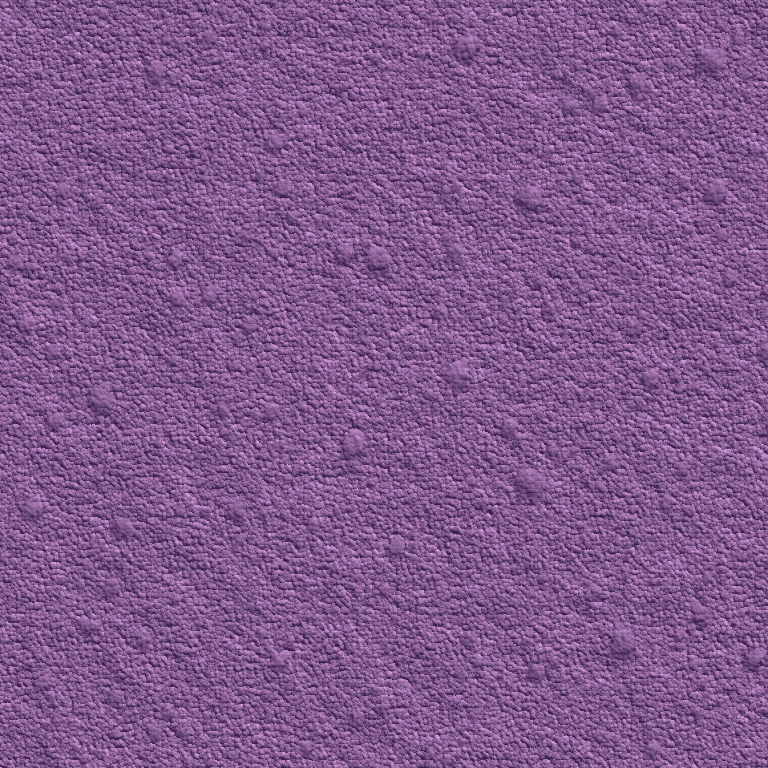
A WebGL 1 fragment shader for this texture:

```glsl
precision highp float;
uniform vec2 u_resolution;

const vec2 LIGHT = vec2(0.45, 0.89);

float hash(vec2 p) {
  return fract(sin(dot(p, vec2(127.1, 311.7))) * 43758.545);
}

vec2 hash2(vec2 p) {
  return vec2(hash(p + 13.1), hash(p + 71.9));
}

float noise(vec2 p) {
  vec2 i = floor(p), f = fract(p);
  f = f * f * (3.0 - 2.0 * f);
  return mix(mix(hash(i), hash(i + vec2(1.0, 0.0)), f.x),
             mix(hash(i + vec2(0.0, 1.0)), hash(i + vec2(1.0, 1.0)), f.x), f.y);
}

// Slope of a noise surface along the light direction
float relief(vec2 p, float freq) {
  float c = cos(freq), s = sin(freq);
  mat2 turn = mat2(c, s, -s, c);
  vec2 q = turn * p * freq + freq;
  return noise(q) - noise(q + turn * LIGHT * 0.6);
}

// Packed round grains, lit on one side and dark in the gaps
float pebbles(vec2 p, float freq) {
  vec2 q = p * freq + freq;
  vec2 cell = floor(q), nearest = vec2(2.0);
  for (int y = -1; y <= 1; y++) {
    for (int x = -1; x <= 1; x++) {
      vec2 id = cell + vec2(float(x), float(y));
      vec2 v = q - id - hash2(id);
      if (dot(v, v) < dot(nearest, nearest)) nearest = v;
    }
  }
  return dot(nearest, LIGHT) - 0.45 * (length(nearest) - 0.4);
}

// Lays scattered lumps with shadows over the given shade
float addLumps(float shade, float grain, vec2 p, float freq, float density, vec2 radii) {
  vec2 q = p * freq + freq * 1.7;
  vec2 cell = floor(q);
  float shadow = 0.0, body = 0.0, lit = 0.0;
  for (int y = -1; y <= 1; y++) {
    for (int x = -1; x <= 1; x++) {
      vec2 id = cell + vec2(float(x), float(y));
      float size = hash(id + 41.3);
      float radius = mix(radii.x, radii.y, size * size);
      float present = step(hash(id + 7.7), density);
      vec2 v = (q - id - hash2(id)) / radius;

      // Stretched, uneven outline
      float angle = 6.283 * hash(id + 53.0);
      vec2 axis = vec2(cos(angle), sin(angle));
      vec2 stretched = v + axis * dot(v, axis) * 0.25;
      float bumps = noise(v * 1.6 + id * 9.0) - 0.5;
      float d = length(stretched) + bumps * 0.6;
      float mask = present * (1.0 - smoothstep(0.88, 1.08, d));

      // Shadow falls away from the light
      float shadowDist = length(v + LIGHT * 0.5) + bumps * 0.6;
      shadow = max(shadow, present * (1.0 - smoothstep(0.7, 1.3, shadowDist)));

      // Rounded, faceted surface
      vec2 facetPos = v * 2.2 + id * 5.0;
      float facet = noise(facetPos) - noise(facetPos + LIGHT * 0.6);
      float tone = 0.55 + 0.26 * dot(v, LIGHT) + 0.3 * facet;
      lit = mix(lit, tone, mask);
      body = mix(body, 1.0, mask);
    }
  }
  shade = mix(shade, 0.08 + 0.5 * grain, 0.7 * shadow);
  return mix(shade, lit / max(body, 0.001) + 0.45 * grain, body);
}

void main() {
  vec2 p = gl_FragCoord.xy / min(u_resolution.x, u_resolution.y);

  // Powder grain over gentle swells
  float grain = 0.6 * pebbles(p, 190.0) + 0.36 * pebbles(p, 105.0) + 0.5 * relief(p, 240.0);
  float ground = 0.25 * relief(p, 58.0) + 0.13 * relief(p, 23.0);
  float patches = noise(p * 5.0 + 3.0);
  float shade = 0.49 + grain + ground + 0.04 * (patches - 0.5);

  // Crumbs and clods, small ones first
  shade = addLumps(shade, grain, p, 70.0, 0.2 + 0.35 * patches, vec2(0.18, 0.34));
  shade = addLumps(shade, grain, p, 34.0, 0.15 + 0.4 * patches, vec2(0.12, 0.25));
  shade = addLumps(shade, grain, p, 16.0, 0.4, vec2(0.09, 0.20));
  shade = addLumps(shade, grain, p, 7.0, 0.5, vec2(0.07, 0.15));

  vec3 shadowViolet = vec3(0.27, 0.16, 0.34);
  vec3 lightMauve = vec3(0.77, 0.56, 0.80);
  gl_FragColor = vec4(mix(shadowViolet, lightMauve, clamp(shade, -0.08, 1.1)), 1.0);
}
```
